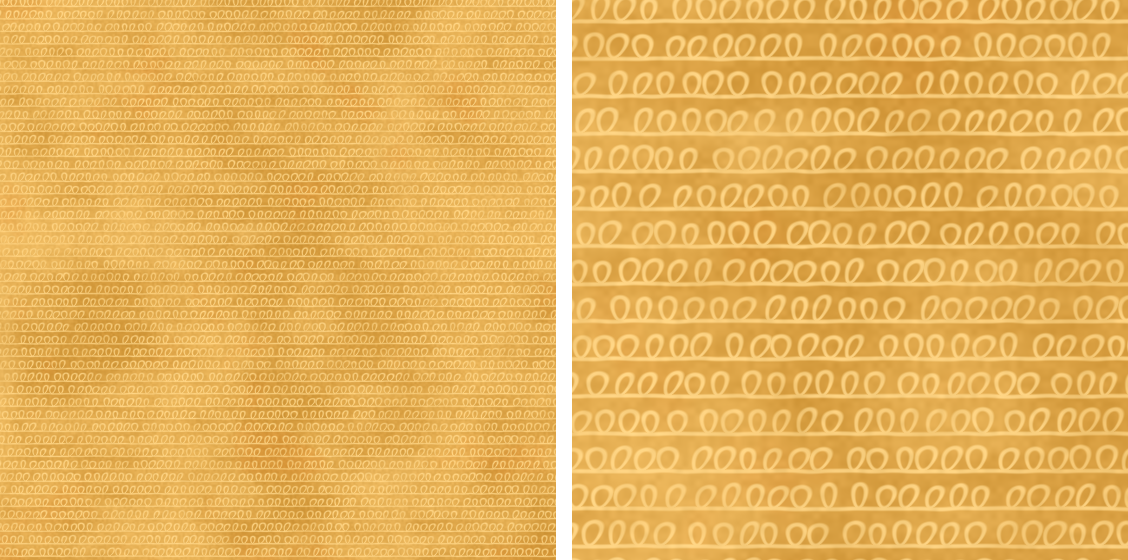
Left, the full canvas; right, a detail of the centre.
Reproduce this pattern procedurally as a Shadertoy shader.

```glsl
// Rows of pale hand-drawn loops strung on thin baselines over mottled amber paper.
// Each row is a repeated cell; every loop is a leaning, pinched ellipse ring whose
// size and place come from a hash, and layered noise ages both ink and paper.

const float ROWS = 44.8;            // rows over the canvas height
const float ROW_SHIFT = 0.3;        // height of the lowest baseline, in rows
const float LOOP_PITCH = 0.684;     // loop spacing, in rows
const float GROUP_SIZE = 6.0;       // loops between two wider gaps
const float GROUP_SQUEEZE = 0.09;   // how far loops gather inside a group
const float LOOP_HEIGHT = 0.30;     // half height of a loop
const float LOOP_NARROW = 0.155;    // half width range of a loop
const float LOOP_WIDE = 0.235;
const float STROKE = 0.052;         // half width of the ink line
const vec3 PAPER_DARK = vec3(0.835, 0.605, 0.235);
const vec3 PAPER_LIGHT = vec3(0.905, 0.695, 0.335);
const vec3 INK = vec3(0.985, 0.820, 0.505);
const vec3 RUST = vec3(0.87, 0.58, 0.22);
const vec3 FADED = vec3(0.96, 0.77, 0.43);

float hash(vec2 p) {
    vec3 q = fract(vec3(p.xyx) * 0.1031);
    q += dot(q, q.yzx + 33.33);
    return fract((q.x + q.y) * q.z);
}

float noise(vec2 p) {
    vec2 i = floor(p), f = fract(p);
    f = f * f * (3.0 - 2.0 * f);
    return mix(mix(hash(i), hash(i + vec2(1, 0)), f.x),
               mix(hash(i + vec2(0, 1)), hash(i + vec2(1, 1)), f.x), f.y);
}

float fbm(vec2 p) {
    float sum = 0.0, gain = 0.5;
    for (int i = 0; i < 4; i++) {
        sum += gain * noise(p);
        p = p * 2.03 + 17.1;
        gain *= 0.5;
    }
    return sum / 0.9375;
}

// Approximate distance to an ellipse outline
float ellipseRing(vec2 p, vec2 radii) {
    float k = length(p / radii);
    float slope = length(p / (radii * radii));
    return abs(k - 1.0) * k / max(slope, 0.001);
}

// One loop standing on the baseline, pinched towards its foot
float loopDistance(vec2 p, vec2 id) {
    float slot = mod(id.x, GROUP_SIZE) - 0.5 * (GROUP_SIZE - 1.0);
    float centre = (id.x + 0.5) * LOOP_PITCH - slot * GROUP_SQUEEZE * 0.4;
    centre += 0.11 * (hash(id + 3.7) - 0.5);
    vec2 radii = vec2(mix(LOOP_NARROW, LOOP_WIDE, hash(id + 11.3)),
                      LOOP_HEIGHT * mix(0.90, 1.06, hash(id + 29.1)));
    vec2 q = p - vec2(centre, radii.y + 0.02);
    q.x -= q.y * mix(0.0, 0.4, hash(id + 47.9));
    q.x /= 1.0 + 0.28 * clamp(q.y / radii.y, -1.0, 1.0);
    return ellipseRing(q, radii);
}

// Distance to the thread: baseline plus the nearest loops of its row
float threadDistance(vec2 p) {
    float row = floor(p.y + 0.2);
    p.y -= row;
    p.x += LOOP_PITCH * GROUP_SIZE * hash(vec2(row, 5.0));
    float wave = 0.035 * (noise(vec2(p.x * 1.8, row * 7.0)) - 0.5);
    float d = abs(p.y - wave);
    float cell = floor(p.x / LOOP_PITCH);
    for (int i = -1; i <= 1; i++) {
        d = min(d, loopDistance(p, vec2(cell + float(i), row)));
    }
    return d;
}

void mainImage(out vec4 fragColor, in vec2 fragCoord) {
    vec2 uv = fragCoord / iResolution.y;
    vec2 p = uv * ROWS - vec2(0.0, ROW_SHIFT);
    float pixel = ROWS / iResolution.y;

    // Paper: broad clouds, stretched streaks and fine grain
    float clouds = fbm(uv * vec2(6.0, 5.0) + 3.0);
    float streaks = fbm(uv * vec2(9.0, 34.0) + 41.0);
    float grain = noise(uv * 256.0) - 0.5;
    float tone = 0.6 * clouds + 0.4 * streaks;
    vec3 color = mix(PAPER_DARK, PAPER_LIGHT, smoothstep(0.28, 0.72, tone));
    color = mix(color, RUST, 0.5 * smoothstep(0.55, 0.8, fbm(uv * 11.0 + 70.0)));

    // Ink: soft-edged thread with uneven coverage
    float soft = 0.6 * pixel + 0.02;
    float ink = 1.0 - smoothstep(STROKE - soft, STROKE + soft, threadDistance(p));
    float coverage = mix(0.78, 1.0, smoothstep(0.25, 0.6, fbm(uv * 22.0 + 9.0)));
    color = mix(color, INK, ink * coverage);

    // Wear: faded patches, a paler left edge and speckled tone
    float faded = smoothstep(0.58, 0.82, fbm(uv * 7.0 + 120.0));
    float edge = 1.0 - smoothstep(0.0, 0.03, uv.x + 0.03 * (clouds - 0.5));
    color = mix(color, FADED, 0.35 * faded + 0.25 * edge);
    color += 0.045 * grain + 0.05 * (clouds - 0.5);
    fragColor = vec4(clamp(color, 0.0, 1.0), 1.0);
}
```
